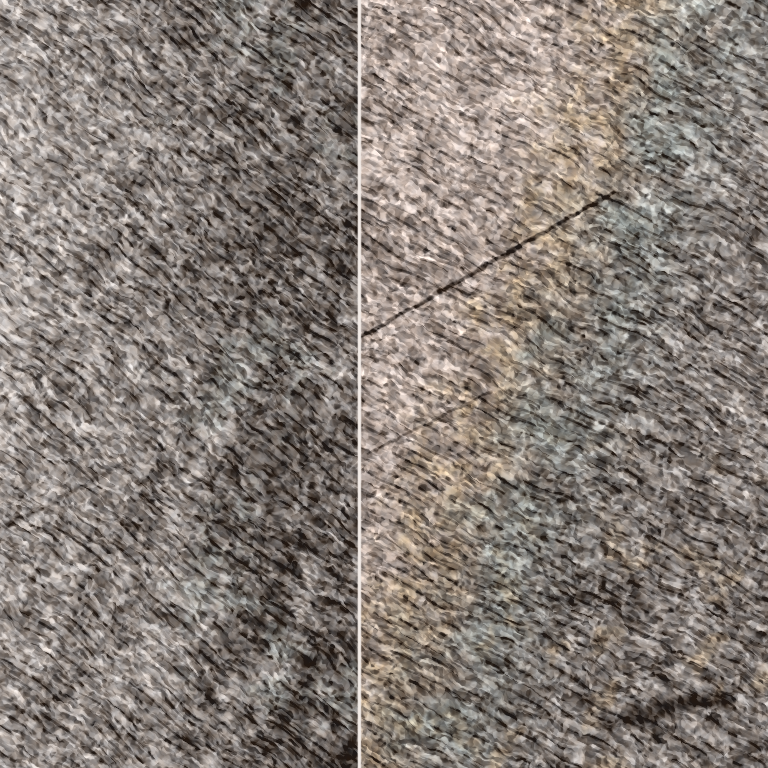
Reproduce this texture procedurally as a Shadertoy shader.

```glsl
// Two panels of streaked, wrinkled hide-like stone split by a pale vertical seam.
#define SEAM_X 0.468
#define SEAM_HALF_WIDTH 0.0022
#define LEFT_TILT 0.68
#define RIGHT_TILT 0.50
#define GRAIN_CONTRAST 0.36
#define HAIR_DEPTH 0.20
#define SPECK_DEPTH 0.20
#define FOLD_DEPTH 0.17
#define STAIN_STRENGTH 0.65
#define WARM_GREY vec3(0.027, -0.004, -0.023)
#define OCHRE vec3(1.10, 0.99, 0.80)
#define TEAL vec3(0.89, 1.00, 1.00)

vec3 hash3(vec2 cell) {
    vec3 q = fract(cell.xyx * vec3(0.1031, 0.1030, 0.0973));
    q += dot(q, q.yzx + 33.33);
    return fract((q.xxy + q.yzz) * q.zyx);
}

// Cellular noise: x = softly blended cell shade, y = distance to nearest point
vec2 cellular(vec2 p) {
    vec2 cell = floor(p), local = fract(p);
    float shade = 0.0, total = 0.0, nearest = 4.0;
    for (int j = -1; j <= 1; j++)
    for (int i = -1; i <= 1; i++) {
        vec2 offset = vec2(i, j);
        vec3 h = hash3(cell + offset);
        vec2 d = offset + h.xy - local;
        float dist2 = dot(d, d), weight = exp(-8.0 * dist2);
        shade += h.z * weight;
        total += weight;
        nearest = min(nearest, dist2);
    }
    return vec2(shade / total, sqrt(nearest));
}

// Layered sines, roughly -1 to 1
float waves(vec2 p) {
    float sum = 0.0, amp = 0.5;
    for (int i = 0; i < 4; i++) {
        p = mat2(0.8, -0.6, 0.6, 0.8) * p * 1.8 + 2.3;
        sum += amp * sin(p.x + 1.7 * sin(p.y * 0.9));
        amp *= 0.62;
    }
    return sum;
}

float scratch(vec2 p, vec2 a, vec2 b, float width) {
    vec2 ab = b - a;
    float t = clamp(dot(p - a, ab) / dot(ab, ab), 0.0, 1.0);
    return 1.0 - smoothstep(0.2 * width, width, length(p - a - ab * t));
}

// Ragged fibres, dark hairlines and specks running down to the right
float grain(vec2 p, float tilt, float cloud) {
    p += 0.006 * vec2(waves(p * 9.0), waves(p * 8.0 + 5.0));
    vec2 ragged = p + 0.0022 * vec2(waves(p * 70.0), waves(p * 76.0 + 7.0));
    vec2 dir = vec2(cos(tilt), -sin(tilt)), side = vec2(sin(tilt), cos(tilt));
    float along = dot(ragged, dir), across = dot(ragged, side);
    float fibre = cellular(vec2(along * 80.0, across * 270.0)).x - 0.5;
    float crumb = cellular(ragged * 185.0 + 23.0).x - 0.5;
    float streak = cellular(vec2(along * 34.0, across * 110.0) + 17.0).x - 0.5;
    vec2 speck = cellular(ragged * 70.0 + 41.0);
    float value = GRAIN_CONTRAST * (fibre + 0.75 * crumb + 0.5 * streak);
    value += 0.14 * (speck.x - 0.5);

    float ridge = sin(dot(p, side) * 470.0 + 2.5 * cloud + 3.0 * streak);
    float broken = smoothstep(-0.25, 0.15, streak + 0.5 * crumb);
    float hair = smoothstep(0.50, 1.0, ridge) * (1.0 - 0.75 * broken);
    float pit = smoothstep(0.35, 0.10, speck.y) * smoothstep(0.55, 0.85, speck.x);
    return value - HAIR_DEPTH * hair - SPECK_DEPTH * pit;
}

void mainImage(out vec4 fragColor, in vec2 fragCoord) {
    vec2 p = fragCoord / iResolution.xy;
    float px = 1.0 / iResolution.x;
    bool left = p.x < SEAM_X;
    float cloud = waves(p * 7.0 + (left ? 0.0 : 9.0));
    float patchy = waves(p * 19.0 + 3.0);
    float mottle = waves(p * 48.0 + 1.0);

    // Broad light and wrinkles
    float light;
    vec3 tint = vec3(1.0);
    if (left) {
        float x = p.x / SEAM_X;
        light = mix(0.57, 0.36, x) + 0.06 * (p.y - 0.4) * (1.0 - x);
        float fold = waves(vec2(dot(p, vec2(0.91, -0.42)) * 27.0,
                                dot(p, vec2(0.42, 0.91)) * 4.0));
        float lower = smoothstep(-0.5, 0.4, x - p.y);
        light += FOLD_DEPTH * fold * mix(0.2, 0.75, lower);
        float cool = smoothstep(0.3, 1.0, cloud + 0.4 * mottle) * smoothstep(0.3, 0.6, x);
        tint = mix(tint, TEAL, 0.35 * cool);
    } else {
        // Ragged diagonal ochre stain, teal beside it, rosy stone on its left
        float band = p.x - (0.46 + 0.38 * p.y) + 0.04 * patchy + 0.02 * mottle;
        float pale = smoothstep(0.10, -0.10, band);
        light = 0.47 + 0.12 * pale + 0.08 * (p.y - 0.5);
        float ochre = exp(-pow(band / 0.06, 2.0)) * (0.65 + 0.5 * mottle);
        float teal = exp(-pow((band - 0.11) / 0.08, 2.0)) * (0.6 + 0.5 * patchy);
        float spots = smoothstep(0.3, 0.9, patchy) * smoothstep(0.55, 0.2, p.y);
        ochre = clamp(max(ochre, 0.7 * spots), 0.0, 1.0);
        tint = mix(tint, vec3(1.03, 0.99, 0.97), pale);
        tint = mix(tint, TEAL, STAIN_STRENGTH * clamp(teal, 0.0, 1.0));
        tint = mix(tint, OCHRE, STAIN_STRENGTH * ochre);
    }
    light += 0.022 * cloud + 0.03 * patchy + 0.03 * mottle + 0.035;

    float value = light + grain(p, left ? LEFT_TILT : RIGHT_TILT, cloud);

    // Long scratches and a dark smudge, with the grain showing through
    vec2 rough = p + 0.002 * vec2(waves(p * 60.0), waves(p * 65.0 + 2.0));
    float marks = left
        ? 0.5 * scratch(rough, vec2(0.0, 0.31), vec2(0.17, 0.40), 0.006)
        : max(scratch(rough, vec2(SEAM_X, 0.56), vec2(0.80, 0.75), 0.0042),
              0.5 * scratch(rough, vec2(0.48, 0.41), vec2(0.64, 0.49), 0.003));
    marks = max(marks, 0.75 * scratch(rough, vec2(0.79, 0.06), vec2(0.95, 0.095), 0.017));
    value -= 0.38 * marks;

    // Colour with slight warm and cool flecks, then the seam
    vec3 flecks = vec3(0.014, 0.0, -0.014) * waves(p * 95.0);
    vec3 color = (max(value, 0.10) + WARM_GREY + flecks) * tint;
    float seam = 1.0 - smoothstep(-px, px, abs(p.x - SEAM_X) - SEAM_HALF_WIDTH);
    color = mix(color, vec3(0.95, 0.92, 0.90), seam);
    fragColor = vec4(clamp(color, 0.0, 1.0), 1.0);
}
```
